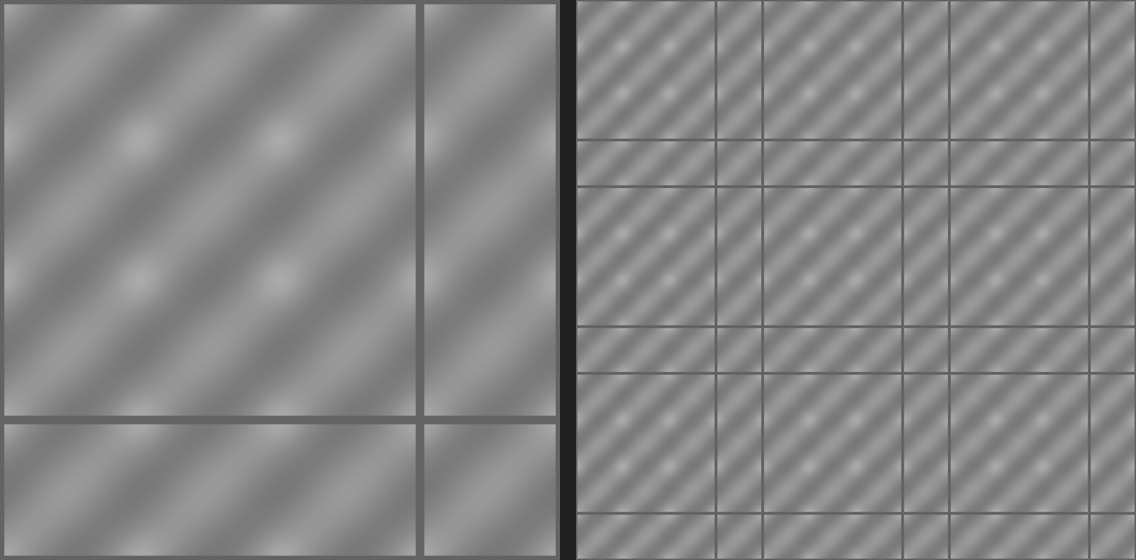
Left: one tile. Right: repeated 3 by 3.
Give the GLSL for this pattern, as a Shadertoy shader.

```glsl
// Brushed grey panels: soft diagonal bands with a glow at each lattice point,
// summed from periodic cosines, divided by thin dark seams into a large panel,
// two strips and a small square. Every term has a whole period, so it tiles.

const float TAU = 6.2831853;
const float REPEATS = 4.0;
const float SEAM_WIDTH = 1.0 / 64.0;
const vec2 SEAM_SPLIT = vec2(0.75, 0.25);
const float SEAM_GREY = 0.39;

// Distance to the nearest integer-spaced line through the given position
vec2 wrapDistance(vec2 p, vec2 position) {
    return abs(fract(p - position + 0.5) - 0.5);
}

// Diagonal band, slightly deeper midway between lattice points
float bandShade(vec2 cell) {
    vec2 wave = cos(TAU * cell);
    float diagonal = cos(TAU * (cell.x - cell.y));
    return 0.535 + 0.05 * diagonal + 0.015 * wave.x * wave.y;
}

// Round periodic highlight, one at each lattice point
float latticeGlow(vec2 cell, float sharpness) {
    vec2 peak = 0.5 + 0.5 * cos(TAU * cell);
    return pow(peak.x * peak.y, sharpness);
}

// Coverage of the seams at the canvas border and at the split
float seamMask(vec2 p, vec2 split, float width, float blur) {
    vec2 d = min(wrapDistance(p, vec2(0.0)), wrapDistance(p, split));
    float edge = min(d.x, d.y) - 0.5 * width;
    return 1.0 - smoothstep(-0.5 * blur, 0.5 * blur, edge);
}

void mainImage(out vec4 fragColor, in vec2 fragCoord) {
    vec2 uv = fragCoord / iResolution.xy;
    float pixel = 1.0 / min(iResolution.x, iResolution.y);
    vec2 cell = uv * REPEATS;

    // Panel surface
    float grey = bandShade(cell) + 0.065 * latticeGlow(cell, 4.0);

    // Seams
    grey = mix(grey, SEAM_GREY, seamMask(uv, SEAM_SPLIT, SEAM_WIDTH, pixel));

    fragColor = vec4(vec3(grey), 1.0);
}
```
